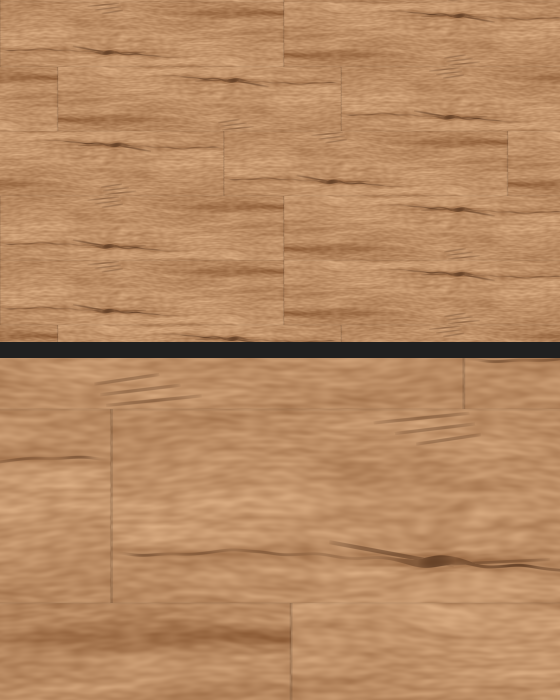
Top, the full canvas; bottom, a detail of the centre.
Give the GLSL for this texture, as a WebGL 1 fragment shader.

```glsl
precision highp float;
uniform vec2 u_resolution;

const vec2 PLANKS = vec2(1.974, 5.295);  // repeats across and down
const float ASPECT = 4.42;               // plank length over plank height
const vec2 KNOT = vec2(1.68, 0.785);     // in plank heights
const vec3 DARK_WOOD = vec3(0.59, 0.40, 0.25);
const vec3 LIGHT_WOOD = vec3(0.83, 0.65, 0.485);
const vec3 CRACK_BROWN = vec3(0.33, 0.20, 0.11);

vec2 gradient(vec2 cell) {
  float h = fract(sin(dot(cell, vec2(127.1, 311.7))) * 43758.55);
  return vec2(cos(6.2832 * h), sin(6.2832 * h));
}

float gradientNoise(vec2 p) {
  vec2 i = floor(p), f = p - i;
  vec2 s = f * f * f * (f * (f * 6.0 - 15.0) + 10.0);
  float a = dot(gradient(i), f);
  float b = dot(gradient(i + vec2(1, 0)), f - vec2(1, 0));
  float c = dot(gradient(i + vec2(0, 1)), f - vec2(0, 1));
  float d = dot(gradient(i + vec2(1, 1)), f - vec2(1, 1));
  return 1.4 * mix(mix(a, b, s.x), mix(c, d, s.x), s.y);
}

float bell(float x, float center, float width) {
  float d = (x - center) / width;
  return exp(-d * d);
}

float line(float d, float width, float pixel) {
  return 1.0 - smoothstep(width - 0.5 * pixel, width + pixel, abs(d));
}

// Tapered stroke from a to b
float stroke(vec2 p, vec2 a, vec2 b, float width, float pixel) {
  vec2 ab = b - a;
  float t = clamp(dot(p - a, ab) / dot(ab, ab), 0.0, 1.0);
  return line(length(p - a - ab * t), width, pixel) * sqrt(4.0 * t * (1.0 - t));
}

// Stagger of each course, repeating every four
float courseShift(float course) {
  float k = mod(course, 4.0);
  return k == 1.0 ? 1.203 : (k == 2.0 ? 0.789 : 0.0);
}

// Lightness of the wood, 0 dark to 1 light
float woodTone(vec2 p) {
  vec2 k = p - KNOT;
  float bend = 0.07 * gradientNoise(p * vec2(0.9, 1.6));
  bend += 0.05 * sign(k.y) * bell(k.x, 0.0, 0.35) * bell(k.y, 0.0, 0.2) * smoothstep(0.0, 0.08, abs(k.y));
  vec2 g = p + vec2(0.0, bend);

  float tone = 0.67;
  tone += 0.20 * gradientNoise(g * vec2(0.6, 4.0) + 7.3);
  tone += 0.17 * gradientNoise(g * vec2(1.1, 11.0) + 2.1);
  tone += 0.20 * gradientNoise(g * vec2(3.0, 23.0) + 5.7);
  tone += 0.22 * gradientNoise(g * vec2(10.0, 38.0) + 9.4);

  // Dark heartwood streaks and the pale edge
  float streak = 0.65 + 0.9 * gradientNoise(g * vec2(0.7, 9.0) + 3.8);
  tone -= 0.46 * streak * bell(g.y, 0.2, 0.14) * smoothstep(1.9, 3.2, p.x);
  tone -= 0.22 * streak * bell(g.y, 0.5, 0.05) * smoothstep(2.6, 3.6, p.x);
  tone += 0.20 * bell(g.y, 0.95, 0.05) * smoothstep(0.8, 2.0, p.x);

  // Cathedral arches beside the knot
  vec2 arch = (g - vec2(2.7, 0.62)) * vec2(0.32, 1.6);
  float arches = sin(75.0 * length(arch) + 3.0 * gradientNoise(p * 3.0));
  tone += 0.08 * arches * bell(p.x, 2.0, 0.5) * bell(p.y, 0.6, 0.14);
  return tone;
}

// Crack through the knot: x is the dark core, y its brown halo
vec2 crack(vec2 p, float pixel) {
  float dx = p.x - KNOT.x;
  float path = KNOT.y + 0.055 * sin(1.4 * dx) + 0.025 * gradientNoise(vec2(p.x * 4.0, 0.4));
  float d = p.y - path;
  float knot = bell(dx, 0.0, 0.13);
  float reach = smoothstep(-1.68, -1.45, dx) * (1.0 - smoothstep(0.4, 1.35, dx));
  reach *= 1.0 - 0.6 * bell(dx, -0.45, 0.18);
  float broken = clamp(0.65 + 0.6 * gradientNoise(vec2(p.x * 5.0, 8.6)), 0.0, 1.0);
  float core = line(d, 0.006 + 0.022 * knot, pixel) * reach * max(broken, knot);

  // Branch from the knot, then short checks near the top edge
  core = max(core, 0.7 * stroke(p, KNOT + vec2(-0.55, -0.10), KNOT + vec2(0.1, 0.02), 0.009, pixel));
  core = max(core, 0.55 * stroke(p, KNOT + vec2(-0.05, 0.02), KNOT + vec2(0.6, -0.01), 0.006, pixel));
  for (int i = 0; i < 3; i++) {
    float n = float(i);
    vec2 start = vec2(1.36 + 0.11 * n, 0.07 + 0.055 * n);
    core = max(core, 0.5 * stroke(p, start, start + vec2(0.5 - 0.08 * n, -0.05), 0.007, pixel));
  }
  float halo = reach * bell(d, 0.0, 0.045 + 0.03 * knot) * (0.4 + 0.6 * knot);
  return vec2(core, halo);
}

void main() {
  vec2 uv = gl_FragCoord.xy / u_resolution;
  vec2 grid = vec2(uv.x, 1.0 - uv.y) * PLANKS - vec2(0.0, 0.03);
  float pixel = PLANKS.y / u_resolution.y;
  grid.x -= courseShift(floor(grid.y));

  // Every second plank is turned half round
  vec2 cell = floor(grid), local = grid - cell;
  if (mod(cell.x, 2.0) > 0.5) local = 1.0 - local;
  vec2 p = local * vec2(ASPECT, 1.0);

  vec2 split = crack(p, pixel);
  float tone = woodTone(p) - 0.38 * split.y;
  vec3 color = mix(DARK_WOOD, LIGHT_WOOD, clamp(tone, -0.25, 1.15));
  color = mix(color, CRACK_BROWN, 0.75 * split.x);

  // Faint joints
  vec2 edge = min(local, 1.0 - local) * vec2(ASPECT, 1.0);
  color *= 1.0 - 0.12 * line(edge.x, 0.006, pixel) - 0.05 * line(edge.y, 0.005, pixel);
  gl_FragColor = vec4(color, 1.0);
}
```
